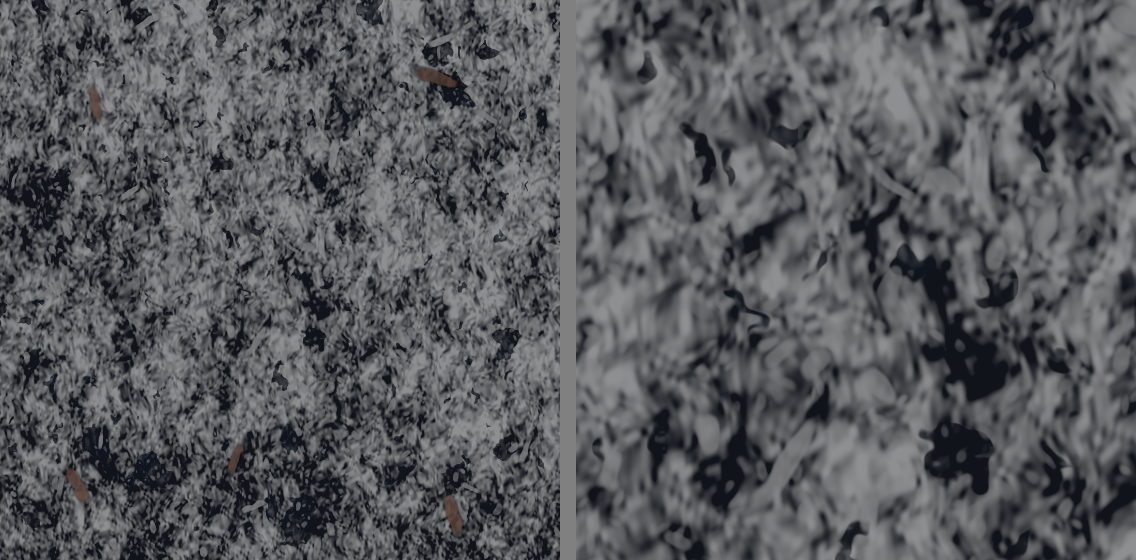
Left: the whole. Right: its middle third, enlarged.
Reproduce this texture procedurally as a Shadertoy shader.

```glsl
#define GRAIN_SCALE 4.5
#define GRAIN_GAIN 1.08
#define GRAIN_STRETCH vec2(1.2, 0.78)
#define TONE_SHIFT 0.08
#define EDGE 0.0014
#define SHADOW 0.005
#define CHAR_RAGGED 0.022
#define STREAKS 1.6
#define COLD_TINT vec3(-0.006, 0.004, 0.022)
#define WOOD vec3(0.36, 0.27, 0.235)

float hash(vec2 p) {
    return fract(sin(dot(p, vec2(127.1, 311.7))) * 43758.5);
}

float noise(vec2 p) {
    vec2 i = floor(p), f = fract(p);
    f = f * f * (3.0 - 2.0 * f);
    return mix(mix(hash(i), hash(i + vec2(1, 0)), f.x),
               mix(hash(i + vec2(0, 1)), hash(i + vec2(1, 1)), f.x), f.y);
}

vec2 noise2(vec2 p) {
    return vec2(noise(p), noise(p + 57.3)) - 0.5;
}

mat2 rotate(float a) {
    float c = cos(a), s = sin(a);
    return mat2(c, s, -s, c);
}

// Ash grain: octaves that gain weight towards the fine end
float ashGrain(vec2 p) {
    vec2 q = (p + 0.012 * noise2(p * 34.0)) * GRAIN_STRETCH;
    float sum = 0.0, weight = GRAIN_GAIN, scale = GRAIN_SCALE;
    for (int i = 0; i < 6; i++) {
        sum += weight * (noise(q * scale + float(i) * 19.7) - 0.5);
        q *= rotate(i % 2 == 0 ? 0.35 : -0.35);
        scale *= 2.13;
        weight *= 1.2;
    }
    return sum;
}

// Scattered bits: x = distance to the nearest one, y = its random shade.
// power 2 gives ellipses, higher powers give blunt sticks.
vec2 scatter(vec2 p, float count, float density, vec2 halfSize,
             float spread, float power, float seed) {
    vec2 cell = floor(p * count);
    vec2 best = vec2(1.0, 0.0);
    for (int y = -1; y <= 1; y++)
    for (int x = -1; x <= 1; x++) {
        vec2 id = cell + vec2(x, y);
        if (hash(id + seed) > density) continue;
        vec2 centre = (id + vec2(hash(id + seed + 3.1), hash(id + seed + 7.7))) / count;
        float turn = (hash(id + seed + 11.3) - 0.5) * spread;
        float size = mix(0.55, 1.25, hash(id + seed + 17.9));
        vec2 r = halfSize * size;
        vec2 d = abs(rotate(turn) * (p - centre)) / r;
        float dist = (pow(pow(d.x, power) + pow(d.y, power), 1.0 / power) - 1.0) * r.x;
        if (dist < best.x) best = vec2(dist, hash(id + seed + 23.5));
    }
    return best;
}

float cover(float dist) {
    return 1.0 - smoothstep(-EDGE, EDGE, dist);
}

float shade(float dist) {
    return 1.0 - smoothstep(0.0, SHADOW, dist);
}

// Lays pale bits on the tone, each with a thin dark rim
float layPale(float tone, vec2 bit, float level, float strength) {
    tone -= 0.55 * strength * shade(bit.x);
    return mix(tone, level + 0.9 * bit.y + 0.15 * tone, strength * cover(bit.x));
}

void mainImage(out vec4 fragColor, in vec2 fragCoord) {
    vec2 p = fragCoord / iResolution.y;
    float grain = ashGrain(p);
    float tone = grain + TONE_SHIFT + 0.5 * (p.y - 0.5);

    // Fibrous streaks towards the upper right
    float fibrous = smoothstep(0.5, 1.0, p.y) * smoothstep(0.2, 0.75, p.x);
    vec2 fibre = p + 0.006 * noise2(p * 18.0);
    tone += STREAKS * fibrous * (noise(fibre * vec2(95.0, 11.0)) - 0.42);

    // Ragged charred lumps and chips
    vec2 ragged = p + CHAR_RAGGED * noise2(p * 42.0) + 0.012 * noise2(p * 130.0);
    float lumps = cover(scatter(ragged, 4.0, 0.32, vec2(0.030, 0.042), 2.4, 2.0, 5.0).x);
    float pieces = cover(scatter(ragged, 8.5, 0.34, vec2(0.015, 0.024), 1.8, 2.0, 31.0).x);
    float chips = cover(scatter(ragged, 22.0, 0.30, vec2(0.005, 0.010), 1.8, 2.0, 62.0).x);
    float burnt = max(max(lumps, pieces), chips);
    float speck = smoothstep(0.72, 0.95, noise(p * 210.0));
    tone = mix(tone, -1.6 + 0.22 * grain + 0.7 * speck, 0.88 * burnt);

    // Pale flakes, from crumbs to pebbles, then sticks
    vec2 bent = p + 0.005 * noise2(p * 75.0);
    tone = layPale(tone, scatter(bent, 62.0, 0.42, vec2(0.0028, 0.0048), 2.2, 2.0, 90.0), 0.2, 0.65);
    tone = layPale(tone, scatter(bent, 28.0, 0.26, vec2(0.0052, 0.0092), 2.0, 2.4, 120.0), 0.3, 0.75);
    tone = layPale(tone, scatter(bent, 12.0, 0.20, vec2(0.0052, 0.0210), 2.6, 4.0, 150.0), 0.5, 0.85);

    // Tone curve: long dark tail, capped highlights
    tone = clamp(tone, -2.0, 2.2);
    float light = clamp(0.36 + 0.145 * tone - 0.025 * tone * tone, 0.07, 0.56);
    float cold = 1.0 - smoothstep(0.08, 0.5, light);
    vec3 color = vec3(light) + vec3(0.0, 0.002, 0.008) + COLD_TINT * cold;
    color += COLD_TINT * burnt * cold * smoothstep(0.4, 0.8, noise(p * 9.0));

    // A few splinters of unburnt wood
    vec2 wood = scatter(bent, 4.0, 0.22, vec2(0.0085, 0.030), 2.8, 3.0, 205.0);
    color *= 1.0 - 0.35 * shade(wood.x);
    color = mix(color, WOOD * (0.85 + 0.3 * wood.y + 0.06 * grain), 0.9 * cover(wood.x));

    fragColor = vec4(color, 1.0);
}
```
